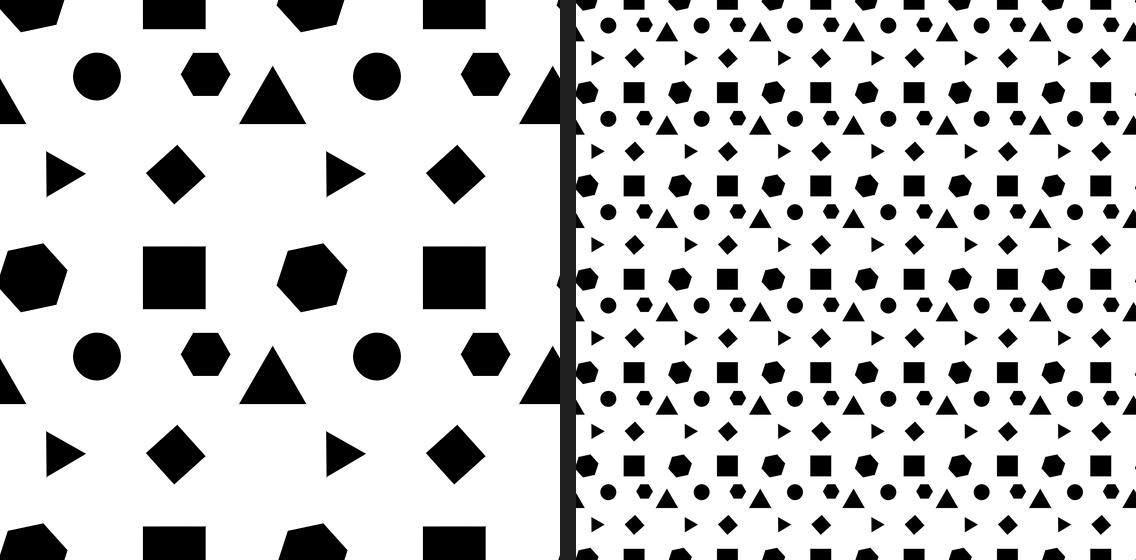
Left: one tile. Right: repeated 3 by 3.
Reproduce this pattern procedurally as a WebGL 2 fragment shader.

```glsl
#version 300 es
precision highp float;
// Seamless tile of scattered black polygons and discs on white.

#define REPEATS 2.0
#define SHAPE_COUNT 7
#define EDGE_PIXELS 1.0
#define INK vec3(0.0)
#define PAPER vec3(1.0)

uniform vec2 u_resolution;
out vec4 fragColor;

const float TAU = 6.28319;
const float ROUND = 64.0; // enough sides to read as a disc

// Each shape: centre x, centre y, circumradius (in cells), number of sides
const vec4 SHAPES[SHAPE_COUNT] = vec4[SHAPE_COUNT](
  vec4(0.1146, 0.0078, 0.1295, 6.0),
  vec4(0.6224, 0.0078, 0.1584, 4.0),
  vec4(0.3464, 0.7266, 0.0854, ROUND),
  vec4(0.7344, 0.7344, 0.0888, 6.0),
  vec4(0.9740, 0.6263, 0.1390, 3.0),
  vec4(0.2128, 0.3784, 0.0945, 3.0),
  vec4(0.6276, 0.3763, 0.1068, 4.0)
);

// Direction of the first corner of each shape, in degrees
const float TURNS[SHAPE_COUNT] = float[SHAPE_COUNT](
  12.0, 45.0, 0.0, 0.0, 90.0, 0.5, -3.0
);

// Signed distance to the sides of a regular polygon
float polygonDistance(vec2 p, float radius, float sides, float turn) {
  float sector = TAU / sides;
  float angle = mod(atan(p.y, p.x) - turn, sector) - 0.5 * sector;
  return length(p) * cos(angle) - radius * cos(0.5 * sector);
}

void main() {
  vec2 cell = gl_FragCoord.xy / u_resolution * REPEATS;
  float edge = EDGE_PIXELS * REPEATS / min(u_resolution.x, u_resolution.y);

  // Nearest shape, with offsets wrapped across the cell borders
  float nearest = 1.0;
  for (int i = 0; i < SHAPE_COUNT; i++) {
    vec4 shape = SHAPES[i];
    vec2 offset = cell - shape.xy;
    offset -= floor(offset + 0.5);
    float d = polygonDistance(offset, shape.z, shape.w, radians(TURNS[i]));
    nearest = min(nearest, d);
  }

  float coverage = clamp(0.5 - nearest / edge, 0.0, 1.0);
  fragColor = vec4(mix(PAPER, INK, coverage), 1.0);
}
```
